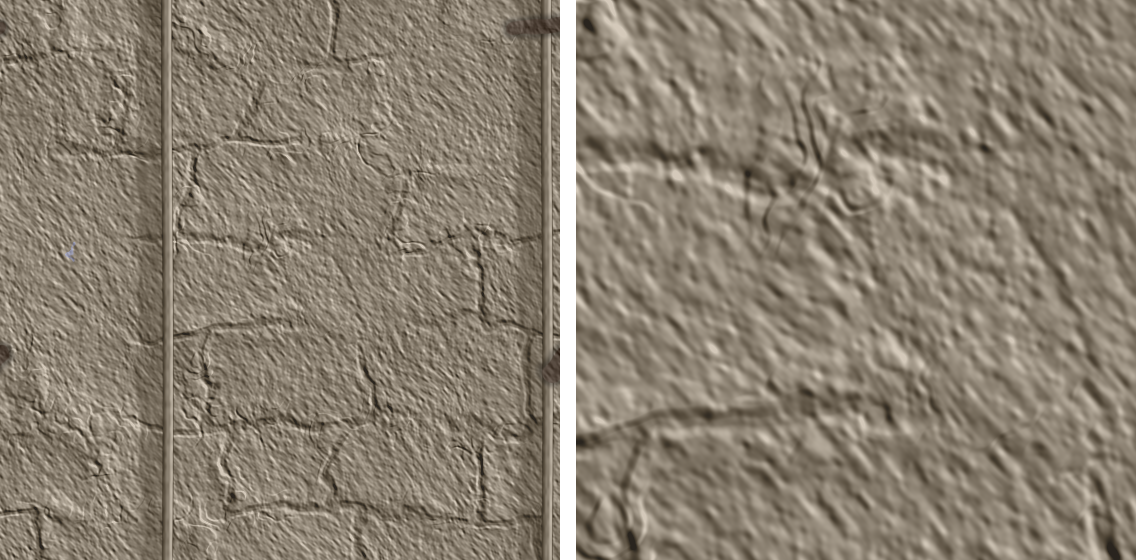
Left: the whole. Right: its middle third, enlarged.
This texture is drawn by a WebGL 2 fragment shader. Its source:

```glsl
#version 300 es
precision highp float;
uniform vec2 u_resolution;
out vec4 fragColor;

float hash(vec2 p) {
    vec3 q = fract(p.xyx * vec3(0.1031, 0.1030, 0.0973));
    q += dot(q, q.yzx + 33.33);
    return fract((q.x + q.y) * q.z);
}

float noise(vec2 p) {
    vec2 i = floor(p), f = fract(p);
    f = f * f * (3.0 - 2.0 * f);
    return mix(mix(hash(i), hash(i + vec2(1, 0)), f.x),
               mix(hash(i + vec2(0, 1)), hash(i + vec2(1, 1)), f.x), f.y);
}

float fbm(vec2 p) {
    float sum = 0.0, amp = 0.53;
    for (int i = 0; i < 4; i++) {
        sum += amp * noise(p);
        p = mat2(0.8, 0.6, -0.6, 0.8) * p * 2.1 + 17.3;
        amp *= 0.5;
    }
    return sum;
}

// Fine grain, stretched from upper left to lower right
float grain(vec2 p) {
    vec2 q = mat2(0.78, 0.62, 0.62, -0.78) * p + 0.012 * noise(p * 14.0) + 2.0;
    return 0.34 * noise(q * vec2(170, 85))
         + 0.24 * noise(q * vec2(90, 42) + 9.0)
         + 0.16 * noise(q * vec2(290, 170) + 5.0);
}

// Height in x, crevice depth in y
vec2 wall(vec2 p) {
    vec2 q = p + 0.10 * (vec2(fbm(p * 7.0 + 3.0), fbm(p * 7.0 + 31.0)) - 0.5);

    // Courses of rounded blocks
    float course = (q.y - 0.078) / 0.164;
    float row = floor(course) + 5.0;
    float width = mix(0.2, 0.36, hash(vec2(row, 3.0)));
    float column = q.x / width + hash(vec2(row, 8.0));
    vec2 cell = (fract(vec2(column, course)) - 0.5) * vec2(width, 0.164);
    vec2 b = abs(cell) - 0.5 * vec2(width, 0.164) + 0.022;
    float d = length(max(b, 0.0)) + min(max(b.x, b.y), 0.0) - 0.016;
    float joint = smoothstep(-0.005, 0.004, d);
    joint *= smoothstep(0.36, 0.62, noise(p * 6.5 + 40.0));

    // Chipped ledges and cracks gather around the joints
    float chips = fbm(p * 10.0 + 60.0), ledge = 0.0;
    for (float level = 0.36; level < 0.7; level += 0.11)
        ledge += smoothstep(level - 0.02, level + 0.02, chips);
    float nearJoint = smoothstep(-0.055, 0.0, d);
    float broken = nearJoint * smoothstep(0.35, 0.65, noise(p * 5.0 + 12.0));
    float crack = 1.0 - smoothstep(0.0, 0.03, abs(fbm(p * 8.0 + 80.0) - 0.5));
    crack *= broken;

    float height = -0.42 * joint + 0.30 * ledge * broken - 0.26 * crack
                 + 1.1 * fbm(p * 9.0 + 22.0) + 0.35 * fbm(p * 34.0);
    height += grain(p) * mix(0.8, 1.15, noise(p * 8.0 + 70.0));
    return vec2(height, max(joint, 0.7 * crack));
}

float bracket(vec2 p, vec2 a, vec2 b, float radius) {
    vec2 along = b - a;
    float t = clamp(dot(p - a, along) / dot(along, along), 0.0, 1.0);
    return length(p - a - along * t) - radius;
}

void main() {
    vec2 p = gl_FragCoord.xy / u_resolution;
    float px = 1.0 / u_resolution.y;

    // Raking light from the upper right
    vec2 toLight = 0.0016 * vec2(0.78, 0.62);
    vec2 back = wall(p - toLight), front = wall(p + toLight);
    float relief = back.x - front.x;
    float tone = 0.545 + 0.10 * (fbm(p * 5.0 + 50.0) - 0.5) - 0.07 * back.y;

    // Rods and the shadows on their left
    float rodMask = 0.0, rodTone = 0.0, shadow = 0.0;
    for (int i = 0; i < 2; i++) {
        float x = p.x - (i == 0 ? 0.299 : 0.977) - 0.0015 * sin(p.y * 5.0);
        float ragged = x + 0.02 * (fbm(p * 16.0) - 0.5);
        shadow = max(shadow, smoothstep(-0.057, -0.047, ragged) * (1.0 - smoothstep(-0.01, 0.0, x)));
        float mask = 1.0 - smoothstep(0.0095 - px, 0.0095 + px, abs(x));
        float profile = mix(0.30, 0.52, smoothstep(-0.009, -0.001, x))
                      + 0.2 * smoothstep(0.001, 0.006, x) - 0.15 * smoothstep(0.007, 0.0095, x);
        rodTone = mix(rodTone, profile, mask);
        rodMask = max(rodMask, mask);
    }
    tone += relief * mix(1.0, 0.62, shadow) - 0.095 * shadow;
    float rodGrain = 0.09 * (noise(p * vec2(240, 90)) - 0.5);
    tone = mix(tone, rodTone + rodGrain, rodMask);
    tone = clamp(tone, 0.16, 0.83);
    vec3 color = tone - vec3(0.0, 0.04, 0.1) * smoothstep(0.0, 0.35, tone);

    // Small pale blue fleck
    vec2 fleck = p - vec2(0.125, 0.55) + 0.02 * (vec2(noise(p * 90.0), noise(p * 90.0 + 7.0)) - 0.5);
    float fleckMask = 1.0 - smoothstep(0.009, 0.013, abs(fleck.x) + abs(fleck.y) * 0.9);
    color = mix(color, vec3(0.60, 0.61, 0.72) + 0.8 * relief, 0.85 * fleckMask);

    // Rusty brackets
    vec2 r = p + 0.006 * (vec2(noise(p * 45.0), noise(p * 45.0 + 4.0)) - 0.5);
    float iron = bracket(r, vec2(0.915, 0.948), vec2(1.01, 0.958), 0.013);
    iron = min(iron, bracket(r, vec2(0.985, 0.335), vec2(1.01, 0.365), 0.018));
    iron = min(iron, bracket(r, vec2(-0.01, 0.352), vec2(0.006, 0.37), 0.012));
    iron = min(iron, bracket(r, vec2(-0.01, 0.95), vec2(0.0, 0.95), 0.01));
    color *= 1.0 - 0.3 * (1.0 - smoothstep(0.0, 0.014, iron));
    vec3 rust = vec3(0.30, 0.25, 0.21) + 0.5 * relief + 0.12 * (noise(p * 60.0) - 0.5);
    color = mix(color, rust, 1.0 - smoothstep(-px, px, iron));

    fragColor = vec4(clamp(color, 0.0, 1.0), 1.0);
}
```
